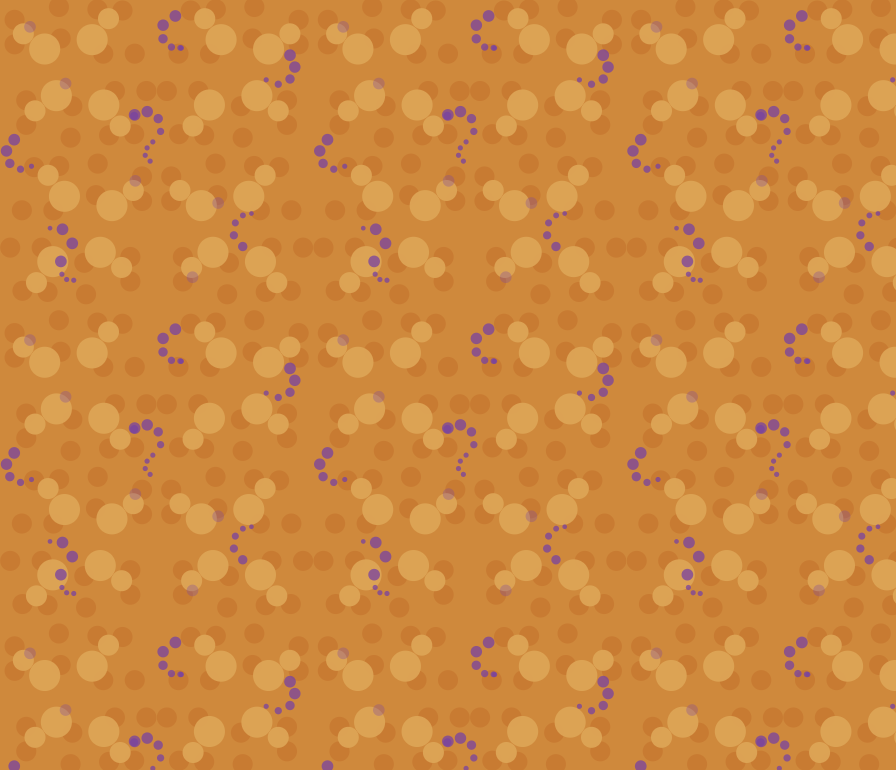
A WebGL 1 fragment shader for this pattern:

```glsl
precision mediump float;
// Mirrored clusters of pale and dark bubbles with curling violet dot trails on amber.

uniform vec2 u_resolution;

const float CANVAS_WIDTH = 768.0;   // design units across the canvas
const float TILE = 268.5;           // full repeat, in design units
const float CELL = TILE * 0.5;      // mirrored bubble cell
const float CELL_TOP = 5.0;         // cell margin above its first bubbles
const float FOLD_Y = 62.0;          // mirror line inside a cell
const float FOLD_SHIFT = 10.0;      // sideways slip across the mirror line
const float BIG_R = 13.3;
const float SMALL_R = 9.0;
const float SHADE_R = 8.6;
const float DOT_MAX_R = 5.0;
const float DOT_ALPHA = 0.75;
const float FAINT_ALPHA = 0.3;
const int MAX_DOTS = 5;
const vec3 AMBER = vec3(0.812, 0.537, 0.235);
const vec3 SHADE = vec3(0.785, 0.482, 0.196);
const vec3 PALE = vec3(0.865, 0.645, 0.335);
const vec3 VIOLET = vec3(0.47, 0.26, 0.63);

float pixelSize;

// Antialiased disc coverage
float disc(vec2 p, vec2 center, float radius) {
  return clamp(0.5 + (radius - length(p - center)) / pixelSize, 0.0, 1.0);
}

// Alternate cells flip sideways; the lower half of each reflects the upper
vec2 foldCell(vec2 p) {
  vec2 cell = floor((p + vec2(0.0, CELL_TOP)) / CELL);
  vec2 q = p - cell * CELL;
  if (mod(cell.x + cell.y, 2.0) > 0.5) q.x = CELL - q.x;
  if (q.y > FOLD_Y) q = vec2(q.x - FOLD_SHIFT, 2.0 * FOLD_Y - q.y);
  return q;
}

float shadeBubbles(vec2 q) {
  float m = disc(q, vec2(12.5, 17.0), SHADE_R);
  m = max(m, disc(q, vec2(12.5, 38.0), SHADE_R));
  m = max(m, disc(q, vec2(50.5, 6.0), SHADE_R));
  m = max(m, disc(q, vec2(52.0, 33.0), SHADE_R));
  m = max(m, disc(q, vec2(83.5, 8.0), SHADE_R));
  m = max(m, disc(q, vec2(88.5, 46.0), SHADE_R));
  m = max(m, disc(q, vec2(105.0, 9.0), SHADE_R));
  return max(m, disc(q, vec2(115.5, 46.0), SHADE_R));
}

float paleBubbles(vec2 q) {
  float big = max(disc(q, vec2(38.3, 42.0), BIG_R), disc(q, vec2(79.0, 34.0), BIG_R));
  float small = max(disc(q, vec2(20.0, 29.0), SMALL_R), disc(q, vec2(93.0, 16.0), SMALL_R));
  return max(big, small);
}

// Dots along an arc. turn: start angle, step, step change (degrees);
// size: first radius, growth per dot
float trail(vec2 p, vec2 center, float radius, vec3 turn, vec2 size, int count) {
  float m = 0.0;
  for (int i = 0; i < MAX_DOTS; i++) {
    if (i >= count) break;
    float k = float(i);
    float a = radians(turn.x + k * (turn.y + k * turn.z));
    vec2 c = center + radius * vec2(cos(a), sin(a));
    m = max(m, disc(p, c, min(DOT_MAX_R, size.x + k * size.y)));
  }
  return m;
}

float violetTrails(vec2 t) {
  vec2 taper = vec2(5.8, -0.9);
  vec2 tiny = vec2(2.2, 0.0);
  float m = trail(t, vec2(152.5, 27.5), 14.0, vec3(261.0, -59.4, 3.4), taper, 5);
  m = max(m, trail(t, vec2(238.0, 57.5), 14.7, vec3(-44.0, 44.0, 0.0), taper, 5));
  m = max(m, trail(t, vec2(124.0, 109.5), 14.0, vec3(-128.0, 47.0, 0.0), taper, 5));
  m = max(m, trail(t, vec2(131.5, 131.5), 7.2, vec3(221.0, -54.0, 0.0), tiny, 3));
  m = max(m, trail(t, vec2(19.0, 131.5), 13.6, vec3(240.0, -52.5, 1.5), taper, 5));
  m = max(m, trail(t, vec2(47.0, 210.0), 15.0, vec3(-106.0, 33.7, 8.3), vec2(2.0, 3.0), 4));
  m = max(m, trail(t, vec2(61.0, 232.0), 8.5, vec3(159.0, -42.0, 0.0), tiny, 3));
  return max(m, trail(t, vec2(215.0, 198.0), 15.0, vec3(272.0, -25.8, -3.2), vec2(2.0, 0.5), 5));
}

// Ghosted single dots resting on some bubbles
float faintDots(vec2 t) {
  float m = disc(t, vec2(25.7, 23.0), DOT_MAX_R);
  m = max(m, disc(t, vec2(56.2, 71.6), DOT_MAX_R));
  m = max(m, disc(t, vec2(116.0, 155.0), DOT_MAX_R));
  m = max(m, disc(t, vec2(187.0, 174.0), DOT_MAX_R));
  return max(m, disc(t, vec2(165.0, 237.6), DOT_MAX_R));
}

// Second layer where trail dots double up
float overlapDots(vec2 t) {
  return max(disc(t, vec2(154.5, 41.0), 2.5), disc(t, vec2(115.0, 99.3), 3.5));
}

void main() {
  pixelSize = CANVAS_WIDTH / u_resolution.x;
  vec2 p = vec2(gl_FragCoord.x, u_resolution.y - gl_FragCoord.y) * pixelSize;
  vec2 q = foldCell(p);
  vec2 t = mod(p, TILE);

  vec3 color = mix(AMBER, SHADE, shadeBubbles(q));
  color = mix(color, PALE, 0.95 * paleBubbles(q));
  color = mix(color, VIOLET, FAINT_ALPHA * faintDots(t));
  color = mix(color, VIOLET, DOT_ALPHA * violetTrails(t));
  color = mix(color, VIOLET, DOT_ALPHA * overlapDots(t));
  gl_FragColor = vec4(color, 1.0);
}
```
